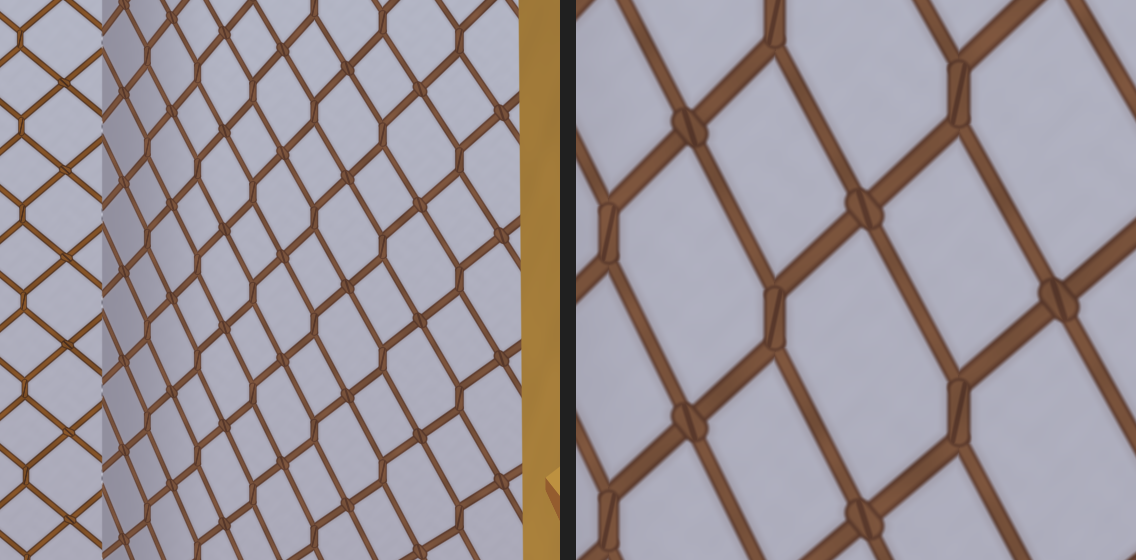
Left, the full canvas; right, a detail of the centre.
Write a three.js fragment shader that draws this pattern.

```glsl
// Rusty chain-link fence folded at a corner, before a pale wall, with an ochre post at the right.
varying vec2 vUv;

const float SOFT = 0.0017;
const float FOLD_X = 0.1823;
const float KINK = 0.085;

// A fence plane: rows grow with x by "growth", columns crowd by "density".
struct Panel {
  vec2 origin;
  float rowHeight, growth, density, rise, lean, firstColumn;
  float thinWidth, thickWidth;
  vec2 knotAxis;
  vec3 core, rim;
};

float cover(float dist) { return 1.0 - smoothstep(-SOFT, SOFT, dist); }

float layeredSines(vec2 p) {
  return (sin(p.x + 1.7 * sin(p.y * 0.7)) + sin(p.y * 1.3 + 2.0 * sin(p.x * 0.6))
    + 0.5 * sin(p.x * 2.3 - p.y * 1.9)) / 2.5;
}

// Lattice coordinates to canvas position.
vec2 toCanvas(Panel f, vec2 cell) {
  float d = cell.x * f.rowHeight / (f.density - f.growth * cell.x);
  float rowStep = f.rowHeight + f.growth * d;
  return f.origin + vec2(d - f.lean * rowStep * cell.y, f.rise * d + rowStep * cell.y);
}

// Canvas position to lattice coordinates, with the local row height in z.
vec3 toLattice(Panel f, vec2 p) {
  vec2 q = p - f.origin;
  float d = q.x + f.lean * q.y;
  float rowStep = f.rowHeight + f.growth * d;
  return vec3(f.density * d / rowStep, (q.y - f.rise * d) / rowStep, rowStep);
}

vec2 nearest(vec2 a, vec2 b) { return a.x < b.x ? a : b; }

// Straight wire: edge distance and position across its width.
vec2 wire(vec2 p, vec2 a, vec2 b, float radius) {
  vec2 ab = b - a;
  float d = length(p - a - ab * clamp(dot(p - a, ab) / dot(ab, ab), 0.0, 1.0));
  return vec2(d - radius, d / radius);
}

// Two hooked strands: edge distance and darkness of groove and rim.
vec2 twist(vec2 q, vec2 axis, float halfLength, float radius) {
  float along = dot(q, axis);
  float across = dot(q, vec2(-axis.y, axis.x));
  float d = length(q - axis * clamp(along, -halfLength, halfLength));
  float slant = across / radius + 0.65 * along / (halfLength + radius);
  float groove = 1.0 - smoothstep(0.08, 0.38, abs(slant));
  return vec2(d - radius, max(0.9 * groove, smoothstep(0.55, 1.0, d / radius)));
}

vec3 drawFence(Panel f, vec2 p, vec3 wall) {
  vec3 lattice = toLattice(f, p);
  float size = lattice.z;
  vec2 base = vec2(2.0 * floor(lattice.x * 0.5 + 0.5), floor(lattice.y + 0.5));
  vec2 wires = vec2(1.0);
  vec2 knots = vec2(1.0);
  float reach = 0.5 - KINK;
  for (int i = -1; i <= 1; i++) {
    for (int j = -1; j <= 1; j++) {
      vec2 cell = base + vec2(2.0 * float(i), float(j));
      if (cell.x < f.firstColumn) continue;
      vec2 center = toCanvas(f, cell);
      // Each crossing sends a thick and a thin wire to either side.
      for (int k = 0; k < 2; k++) {
        float side = 2.0 * float(k) - 1.0;
        vec2 thickEnd = toCanvas(f, cell + side * vec2(1.0, reach));
        vec2 thinEnd = toCanvas(f, cell + side * vec2(1.0, -reach));
        wires = nearest(wires, wire(p, center, thickEnd, f.thickWidth * size));
        wires = nearest(wires, wire(p, center, thinEnd, f.thinWidth * size));
      }
      vec2 hook = toCanvas(f, cell + vec2(1.0, 0.5));
      knots = nearest(knots, twist(p - center, f.knotAxis, 0.028 * size, 0.046 * size));
      knots = nearest(knots, twist(p - hook, vec2(0.0, 1.0), 0.072 * size, 0.036 * size));
    }
  }
  float wear = 1.0 + 0.07 * layeredSines(p * 75.0);
  vec3 wireColor = mix(f.core, f.rim, smoothstep(0.3, 1.0, wires.y)) * wear;
  vec3 knotColor = mix(f.core, f.rim * 0.95, knots.y) * wear;
  float halo = 1.0 - smoothstep(0.0, 0.007, min(wires.x, knots.x));
  vec3 color = mix(wall, vec3(0.60, 0.57, 0.61), 0.45 * halo);
  color = mix(color, wireColor, cover(wires.x));
  return mix(color, knotColor, cover(knots.x));
}

vec3 drawPost(vec2 p) {
  vec3 color = mix(vec3(0.66, 0.50, 0.23), vec3(0.62, 0.47, 0.22), p.y);
  color *= 1.0 + 0.02 * layeredSines(p * vec2(60.0, 25.0));
  // Small ledge jutting in from the right edge.
  float t = (p.x - 0.974) / 0.026;
  float ledge = smoothstep(-0.07, 0.07, t);
  float top = cover(p.y - 0.147 - 0.02 * t) * cover(0.147 - 0.033 * t - p.y);
  float face = cover(p.y - 0.147 + 0.033 * t) * cover(0.125 - 0.056 * t - p.y);
  color = mix(color, vec3(0.74, 0.57, 0.25), ledge * top);
  return mix(color, vec3(0.58, 0.36, 0.18), ledge * face);
}

void main() {
  vec2 p = vUv;
  Panel left = Panel(vec2(0.1146, 0.8522), 0.156, 0.0, 2.013, 0.0, 0.0133, -9.0,
    0.034, 0.036, vec2(0.94, -0.34), vec3(0.51, 0.32, 0.15), vec3(0.29, 0.18, 0.12));
  Panel right = Panel(vec2(0.2214, 0.9935), 0.1594, 0.0891, 3.907, -0.289, 0.0, -0.5,
    0.025, 0.036, vec2(0.64, -0.77), vec3(0.47, 0.32, 0.23), vec3(0.35, 0.22, 0.17));

  // Wall, darkest just right of the fold.
  vec3 wall = mix(vec3(0.67, 0.665, 0.725), vec3(0.70, 0.71, 0.77), p.y);
  wall *= 1.0 + 0.008 * layeredSines(p * 160.0);
  float shade = 1.0 - smoothstep(FOLD_X, FOLD_X + 0.22, p.x);
  vec3 shadedWall = mix(wall, vec3(0.55, 0.54, 0.60), 0.85 * shade);

  float pastFold = smoothstep(-SOFT, SOFT, p.x - FOLD_X);
  vec3 color = mix(drawFence(left, p, wall), drawFence(right, p, shadedWall), pastFold);

  // Bright broken flecks where the mesh parts along the fold.
  float row = abs(fract(toLattice(right, p).y) - 0.5);
  float fleck = cover(abs(p.x - FOLD_X) - 0.0012) * (1.0 - smoothstep(0.07, 0.1, row));
  vec3 fleckColor = mix(vec3(0.36, 0.35, 0.40), vec3(0.82, 0.83, 0.88), 0.5 + 0.5 * sin(p.y * 420.0));
  color = mix(color, fleckColor, 0.7 * fleck);

  float postEdge = 0.934 - 0.008 * p.y;
  gl_FragColor = vec4(mix(color, drawPost(p), cover(postEdge - p.x)), 1.0);
}
```
